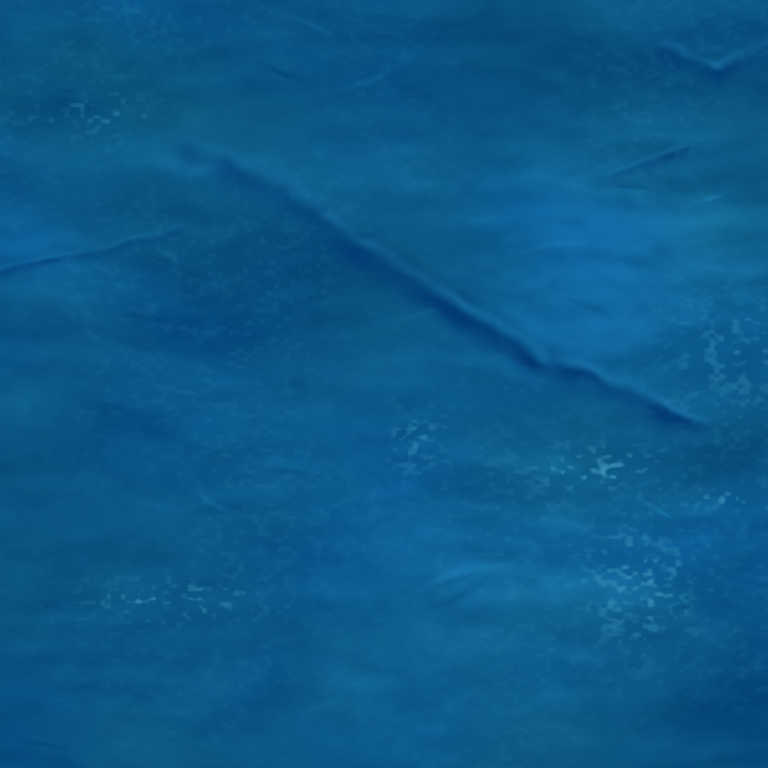
A three.js fragment shader for this texture:

```glsl
varying vec2 vUv;

const vec3 DEEP_BLUE = vec3(0.015, 0.275, 0.460);
const vec3 MID_BLUE = vec3(0.040, 0.340, 0.525);
const vec3 LIGHT_BLUE = vec3(0.090, 0.445, 0.645);
const vec3 CREASE_BLUE = vec3(0.005, 0.235, 0.460);
const vec3 RIM_BLUE = vec3(0.100, 0.440, 0.660);
const vec3 FLECK_BLUE = vec3(0.250, 0.590, 0.730);

float hash(vec2 p) {
  return fract(sin(dot(p, vec2(127.1, 311.7))) * 43758.5453);
}

float noise(vec2 p) {
  vec2 i = floor(p);
  vec2 f = fract(p);
  f = f * f * (3.0 - 2.0 * f);
  float low = mix(hash(i), hash(i + vec2(1.0, 0.0)), f.x);
  float high = mix(hash(i + vec2(0.0, 1.0)), hash(i + 1.0), f.x);
  return mix(low, high, f.y);
}

float fbm(vec2 p) {
  float sum = 0.0;
  float gain = 0.5;
  for (int i = 0; i < 5; i++) {
    sum += gain * noise(p);
    p = mat2(1.9, 0.4, -0.4, 1.9) * p + 17.3;
    gain *= 0.5;
  }
  return sum;
}

// Soft elliptical patch, 1 at its centre
float patchAt(vec2 p, vec2 centre, vec2 radius) {
  vec2 d = (p - centre) / radius;
  return exp(-dot(d, d));
}

float bell(float x, float width) {
  return exp(-x * x / (width * width));
}

// Paint fold from a to b: crisp upper edge with a lit rim, soft shadow below
vec3 fold(vec3 color, vec2 p, vec2 a, vec2 b, float width, float strength) {
  vec2 dir = normalize(b - a);
  float along = dot(p - a, dir) / length(b - a);
  float across = dot(p - a, vec2(-dir.y, dir.x));
  float taper = smoothstep(-0.04, 0.12, along) * (1.0 - smoothstep(0.90, 1.04, along));
  float wear = taper * strength * (0.35 + 1.1 * noise(p * 30.0));
  float shadow = bell(across, across > 0.0 ? 0.55 * width : 1.3 * width);
  float rim = bell(across - 1.1 * width, 0.5 * width);
  color = mix(color, RIM_BLUE, clamp(0.6 * wear * rim, 0.0, 1.0));
  return mix(color, CREASE_BLUE, clamp(wear * shadow, 0.0, 1.0));
}

// Short thin brush marks, some light and some dark
float brushMarks(vec2 p) {
  float sum = 0.0;
  for (int i = 0; i < 48; i++) {
    float id = float(i);
    vec2 d = p - vec2(hash(vec2(id, 1.0)), hash(vec2(id, 2.0)));
    float angle = 1.1 * (hash(vec2(id, 3.0)) - 0.5);
    d = mat2(cos(angle), -sin(angle), sin(angle), cos(angle)) * d;
    float size = mix(0.015, 0.05, hash(vec2(id, 4.0)));
    float curve = d.y - 6.0 * (hash(vec2(id, 5.0)) - 0.5) * d.x * d.x;
    float shade = 2.0 * hash(vec2(id, 6.0)) - 1.0;
    sum += shade * bell(d.x, size) * bell(curve, 0.09 * size + 0.001);
  }
  return sum;
}

// Broad light and dark areas under horizontal brushing
float paintTone(vec2 p, vec2 warped) {
  float tone = 0.45 + 0.85 * (fbm(warped * vec2(3.2, 7.5)) - 0.48);
  tone += 0.22 * (noise(warped * vec2(11.0, 48.0)) - 0.5);
  tone += 0.24 * (fbm(p * vec2(36.0, 62.0)) - 0.48);
  float aboveRidge = smoothstep(-0.01, 0.02, p.y - 0.985 + 0.615 * p.x);
  tone += 0.42 * aboveRidge * patchAt(p, vec2(0.76, 0.66), vec2(0.30, 0.14));
  tone += 0.14 * patchAt(p, vec2(0.82, 0.28), vec2(0.22, 0.16));
  tone += 0.10 * patchAt(p, vec2(0.62, 0.04), vec2(0.30, 0.07));
  tone += 0.20 * patchAt(p, vec2(0.02, 0.48), vec2(0.07, 0.05));
  tone -= 0.22 * patchAt(p, vec2(0.29, 0.56), vec2(0.24, 0.14));
  tone -= 0.20 * patchAt(p, vec2(0.66, 0.90), vec2(0.26, 0.06));
  tone -= 0.28 * patchAt(p, vec2(0.98, 0.10), vec2(0.09, 0.09));
  tone -= 0.25 * patchAt(p, vec2(0.98, 0.76), vec2(0.10, 0.03));
  return clamp(tone, 0.0, 1.0);
}

// Where dry paint has caught on the canvas weave
float fleckArea(vec2 p) {
  float area = 0.16 * noise(p * 6.0);
  area += 0.9 * patchAt(p, vec2(0.78, 0.39), vec2(0.07, 0.025));
  area += 0.8 * patchAt(p, vec2(0.83, 0.24), vec2(0.06, 0.07));
  area += 0.8 * patchAt(p, vec2(0.22, 0.22), vec2(0.09, 0.020));
  area += 0.6 * patchAt(p, vec2(0.54, 0.43), vec2(0.03, 0.045));
  area += 0.8 * patchAt(p, vec2(0.97, 0.35), vec2(0.06, 0.012));
  area += 0.5 * patchAt(p, vec2(0.13, 0.85), vec2(0.06, 0.025));
  area += 0.4 * patchAt(p, vec2(0.95, 0.54), vec2(0.08, 0.08));
  return min(area, 1.0);
}

void main() {
  vec2 p = vUv;
  vec2 bend = vec2(fbm(p * 3.5), fbm(p * 3.5 + 31.0)) - 0.48;
  vec2 warped = p + 0.10 * bend;
  float tone = clamp(paintTone(p, warped) + 0.28 * brushMarks(p + 0.03 * bend), 0.0, 1.0);
  vec3 color = mix(DEEP_BLUE, MID_BLUE, smoothstep(0.0, 0.5, tone));
  color = mix(color, LIGHT_BLUE, smoothstep(0.4, 1.0, tone));
  float hueDrift = fbm(warped * vec2(4.0, 7.0) + 53.0) - 0.48;
  color += hueDrift * vec3(-0.03, -0.03, 0.08);
  color.b -= 0.035 * patchAt(p, vec2(0.10, 0.88), vec2(0.18, 0.08));

  // Folds and strokes
  vec2 q = p + 0.03 * bend + 0.008 * (noise(p * 34.0) - 0.5);
  color = fold(color, q, vec2(0.40, 0.725), vec2(0.73, 0.515), 0.013, 0.85);
  color = fold(color, q, vec2(0.72, 0.535), vec2(0.92, 0.435), 0.012, 0.85);
  color = fold(color, q, vec2(0.23, 0.815), vec2(0.43, 0.720), 0.016, 0.40);
  color = fold(color, q, vec2(-0.05, 0.630), vec2(0.24, 0.700), 0.006, 0.50);
  color = fold(color, q, vec2(0.85, 0.945), vec2(0.94, 0.905), 0.009, 0.90);
  color = fold(color, q, vec2(0.92, 0.905), vec2(1.05, 0.960), 0.011, 0.80);
  color = fold(color, q, vec2(0.79, 0.775), vec2(0.89, 0.815), 0.006, 0.45);

  // Pale flecks
  float grain = 0.6 * noise(p * vec2(95.0, 140.0) + 8.0 * bend) + 0.4 * noise(p * vec2(150.0, 190.0));
  float fleck = smoothstep(0.48, 0.85, grain) * fleckArea(p);
  gl_FragColor = vec4(clamp(mix(color, FLECK_BLUE, 0.8 * fleck), 0.0, 1.0), 1.0);
}
```
